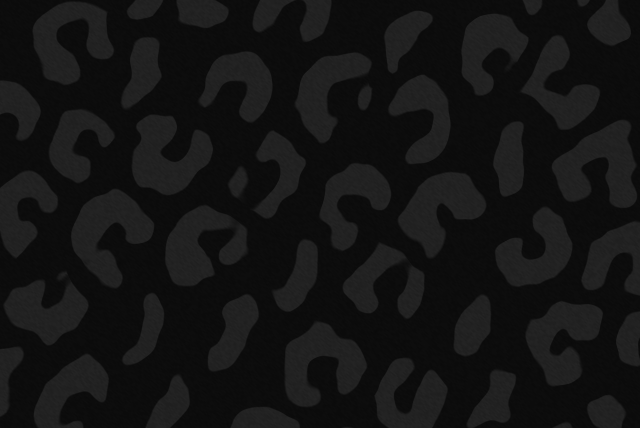
A WebGL 2 fragment shader for this pattern:

```glsl
#version 300 es
precision highp float;
// Dark leopard print: open, lumpy rosettes and a few beans in charcoal on black.
// Each jittered cell of a staggered lattice holds one thick arc; noise bends its
// outline, neighbours are pushed apart, and a fine woven grain covers the cloth.

#define CELL vec2(0.215, 0.2)   // lattice pitch, in canvas heights
#define JITTER 0.055            // random shift of each spot
#define LATTICE_TILT 0.22       // lattice rotation, radians
#define RADIUS 0.062            // centre line of a rosette
#define HALF_WIDTH 0.033        // half the stroke width
#define BEAN_SHARE 0.2          // share of cells with a short bean
#define GAP 0.042               // least space between spots
#define WOBBLE 0.034            // bending of the outlines
#define GRAIN 0.022             // strength of the cloth texture
#define GROUND vec3(0.047)
#define SPOT vec3(0.131)

uniform vec2 u_resolution;
out vec4 fragColor;

const float PI = 3.14159;

vec3 hash3(vec2 p) {
    vec3 q = fract(p.xyx * vec3(0.1031, 0.1030, 0.0973));
    q += dot(q, q.yxz + 33.33);
    return fract((q.xxy + q.yzz) * q.zyx);
}

// Two independent smooth noises, each from 0 to 1
vec2 noise2(vec2 p) {
    vec2 i = floor(p), f = fract(p);
    f = f * f * (3.0 - 2.0 * f);
    vec2 low = mix(hash3(i).xy, hash3(i + vec2(1, 0)).xy, f.x);
    vec2 high = mix(hash3(i + vec2(0, 1)).xy, hash3(i + vec2(1, 1)).xy, f.x);
    return mix(low, high, f.y);
}

mat2 rotation(float a) {
    float c = cos(a), s = sin(a);
    return mat2(c, s, -s, c);
}

float smoothMax(float a, float b, float k) {
    float h = max(k - abs(a - b), 0.0) / k;
    return max(a, b) + 0.25 * h * h * k;
}

// Distance to an arc's centre line; the arc is centred on the +y axis
float arcDistance(vec2 p, float halfAngle, float radius) {
    p.x = abs(p.x);
    vec2 tip = vec2(sin(halfAngle), cos(halfAngle));
    return tip.y * p.x > tip.x * p.y ? length(p - tip * radius)
                                     : abs(length(p) - radius);
}

// One spot: a rosette that mostly opens downward, or a slanted bean
float spotDistance(vec2 p, vec2 id) {
    vec3 shape = hash3(id + 71.3);
    vec3 size = hash3(id + 137.7);
    p.x -= 0.22 * p.y;
    p.y /= 1.14;
    float width = HALF_WIDTH * mix(0.9, 1.1, size.y);
    if (shape.x < BEAN_SHARE) {
        float turn = -1.75 + 0.5 * (shape.y - 0.5) + (shape.z < 0.5 ? PI : 0.0);
        p = rotation(-turn) * p;
        float bend = RADIUS * 1.5;
        return arcDistance(p + vec2(0, bend), mix(0.45, 0.7, size.x), bend) - width;
    }
    float turn = 0.25 + 2.5 * (shape.y - 0.5) + (shape.z < 0.2 ? PI : 0.0);
    p = rotation(-turn) * p;
    float radius = RADIUS * mix(0.92, 1.08, size.z);
    return arcDistance(p, mix(1.85, 2.4, size.x), radius) - width;
}

// Nearest spot, trimmed where a second spot comes too close
float printDistance(vec2 p) {
    vec2 bent = p + WOBBLE * (noise2(p * 15.0 + 40.0) - 0.5);
    bent += 0.3 * WOBBLE * (noise2(p * 34.0 + 90.0) - 0.5);
    mat2 tilt = rotation(LATTICE_TILT);
    vec2 q = tilt * bent + 5.0;
    float row = floor(q.y / CELL.y);
    float nearest = 1.0, second = 1.0;
    for (int j = -1; j <= 1; j++) {
        float y = row + float(j);
        float stagger = 0.5 * mod(y, 2.0);
        float column = floor(q.x / CELL.x - stagger);
        for (int i = -1; i <= 1; i++) {
            vec2 id = vec2(column + float(i), y);
            vec2 centre = (id + vec2(0.5 + stagger, 0.5)) * CELL;
            centre += JITTER * (hash3(id).xy - 0.5);
            float d = spotDistance((q - centre) * tilt, id);
            second = min(second, max(nearest, d));
            nearest = min(nearest, d);
        }
    }
    float border = 0.5 * (GAP - (second - nearest));
    float lumps = 0.014 * (noise2(p * 21.0 + 7.0).x - 0.5);
    return smoothMax(nearest, border, 0.02) + lumps;
}

void main() {
    vec2 p = gl_FragCoord.xy / u_resolution.y;
    float d = printDistance(p);
    float edge = max(1.0 / u_resolution.y, 0.0018);
    float ink = 1.0 - smoothstep(-edge, edge, d);

    // Cloth: short diagonal threads
    vec2 thread = rotation(0.7) * p * vec2(150.0, 330.0) + 400.0;
    float weave = noise2(thread).x - 0.5;
    vec3 colour = mix(GROUND, SPOT, ink);
    colour += GRAIN * weave * mix(0.6, 1.0, ink);
    fragColor = vec4(colour, 1.0);
}
```
